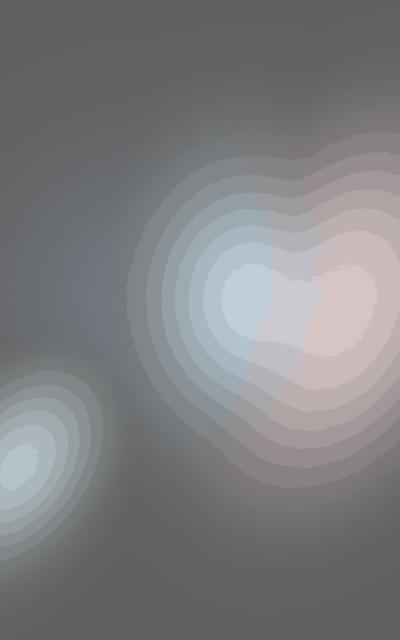
Give the GLSL for this background, as a WebGL 1 fragment shader.

```glsl
precision highp float;
// Soft banded glows on dark grey: an icy light beside a rosy one, a pale
// lobe at the lower left and a wide slate halo. Each is a sheared elliptic
// falloff; they merge by a power norm, then brightness is cut into bands.
uniform vec2 u_resolution;

const vec3 BACKDROP = vec3(0.376);
const vec3 ICE = vec3(0.87, 1.03, 1.13);
const vec3 ROSE = vec3(1.10, 0.94, 0.95);
const vec3 MIST = vec3(0.89, 1.03, 1.08);
const vec3 SLATE = vec3(0.72, 0.97, 1.30);
const float BAND_STEP = 0.047;
const float MERGE = 6.0;

float hash(vec2 p) {
  return fract(sin(dot(p, vec2(127.1, 311.7))) * 43758.5453);
}

float valueNoise(vec2 p) {
  vec2 cell = floor(p);
  vec2 f = fract(p);
  f = f * f * (3.0 - 2.0 * f);
  float low = mix(hash(cell), hash(cell + vec2(1.0, 0.0)), f.x);
  float high = mix(hash(cell + vec2(0.0, 1.0)), hash(cell + 1.0), f.x);
  return mix(low, high, f.y);
}

// Elliptic falloff; a larger power gives a flatter top.
float glow(vec2 p, vec2 center, vec2 radius, vec2 shear, float power) {
  vec2 d = p - center;
  d = (d - shear * d.yx) / radius;
  return exp(-pow(max(length(d), 0.0001), power));
}

// Rounds a level to flat bands with softened edges.
float posterize(float level, float stepSize) {
  float x = level / stepSize;
  return (floor(x) + smoothstep(0.44, 0.56, fract(x))) * stepSize;
}

// Hue across the curved seam: 0 is icy, 0.5 mauve, 1 rosy.
float seamSide(vec2 p, float wobble) {
  float rise = p.y - 0.933;
  float x = p.x - 0.736 + 0.92 * rise * rise + wobble;
  float soft = 0.004;
  return 0.5 * (smoothstep(-soft, soft, x + 0.058)
              + smoothstep(-soft, soft, x - 0.058));
}

void main() {
  vec2 p = gl_FragCoord.xy / u_resolution * vec2(1.0, 1.6);
  float grain = valueNoise(p * vec2(60.0, 150.0)) - 0.5;
  float ripple = valueNoise(p * 14.0) - 0.5;

  // Brightness of each light
  float icy = 0.431 * glow(p, vec2(0.627, 0.85), vec2(0.265, 0.318), vec2(0.0), 2.0);
  float rosy = 0.416 * glow(p, vec2(0.851, 0.825), vec2(0.32, 0.385), vec2(0.0, 0.4), 2.5);
  float lobe = 0.369 * glow(p, vec2(0.046, 0.433), vec2(0.183, 0.226), vec2(0.35, 0.0), 2.2);
  float halo = 0.102 * glow(p, vec2(0.395, 0.86), vec2(0.395, 0.353), vec2(0.0), 2.0);

  // Merge the lights and weigh their tints
  float pairWeight = pow(icy, MERGE) + pow(rosy, MERGE);
  float lobeWeight = pow(lobe, MERGE);
  float haloWeight = pow(halo, MERGE);
  float total = pairWeight + lobeWeight + haloWeight + 1e-15;
  vec3 pairTint = mix(ICE, ROSE, seamSide(p, 0.035 * ripple + 0.01 * grain));
  vec3 tint = (pairTint * pairWeight + MIST * lobeWeight + SLATE * haloWeight) / total;

  // Bands fade into fine streaks where the light is dim
  float level = pow(total, 1.0 / MERGE);
  level += 0.006 * grain * smoothstep(0.01, 0.04, level);
  float banded = posterize(level, BAND_STEP);
  level = mix(level, banded, smoothstep(0.06, 0.14, level));

  gl_FragColor = vec4(BACKDROP + tint * level, 1.0);
}
```
